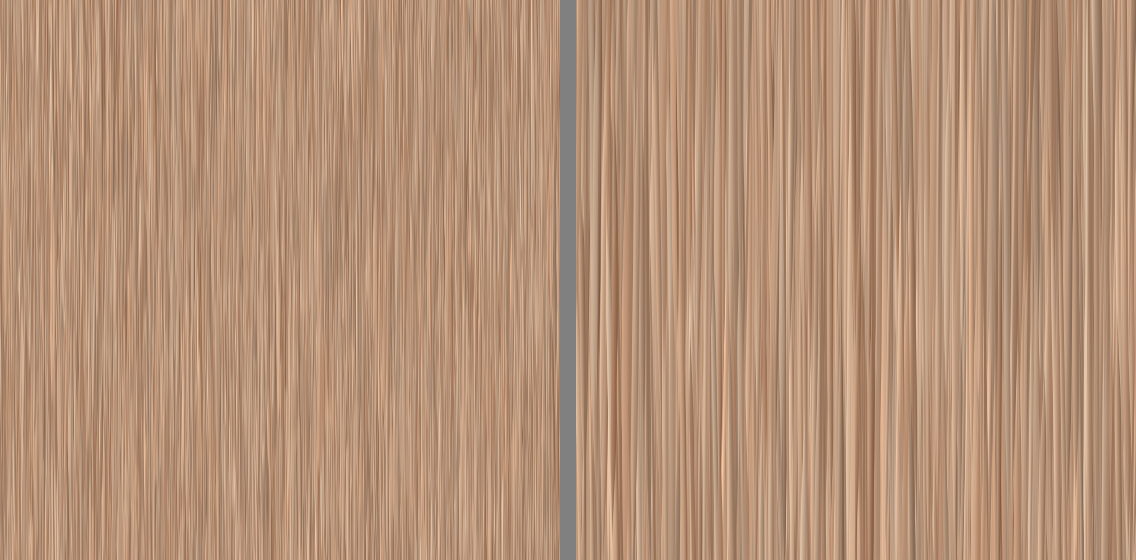
Left, the full canvas; right, a detail of the centre.
Give the GLSL for this texture, as a Shadertoy shader.

```glsl
// Fine straight wood veneer: thousands of thin, nearly vertical fibres.
// Each layer scatters one slightly tilted needle per grid cell, shaded from
// a light to a dark side; the layers cover each other, dark pores come last.

const int LAYERS = 56;
const int FIRST_PORE_LAYER = 53;

// Integer hash giving three values in 0..1
vec3 hash3(ivec3 cell) {
    uvec3 v = uvec3(cell) * 1664525u + 1013904223u;
    v.x += v.y * v.z; v.y += v.z * v.x; v.z += v.x * v.y;
    v ^= v >> 16u;
    v.x += v.y * v.z; v.y += v.z * v.x; v.z += v.x * v.y;
    return vec3(v >> 8u) / 16777216.0;
}

// Share of a pixel covered by a stripe whose centre is dist away
float stripeCoverage(float dist, float halfWidth, float pixel) {
    float right = min(dist + halfWidth, 0.5 * pixel);
    float left = max(dist - halfWidth, -0.5 * pixel);
    return clamp((right - left) / pixel, 0.0, 1.0);
}

// Light or dark tone, with a shift between orange and grey beige
vec3 fibreColor(vec3 base, vec3 rnd, float shade) {
    float tone = 0.165 * (rnd.x + rnd.y - 1.0) + shade;
    float warmth = rnd.z - 0.5;
    return base + tone * vec3(1.0, 1.0, 0.93) + warmth * vec3(0.05, -0.025, -0.06);
}

void mainImage(out vec4 fragColor, in vec2 fragCoord) {
    vec2 uv = fragCoord / iResolution.y;
    float pixel = 1.0 / iResolution.y;

    vec3 base = vec3(0.722, 0.580, 0.473);
    vec3 color = base;

    // Fibres, one per cell in every layer
    for (int layer = 0; layer < LAYERS; layer++) {
        vec3 layerRnd = hash3(ivec3(layer, 17, 53));
        float columnWidth = 0.025;
        float fibreLength = mix(0.2, 0.42, layerRnd.y);

        float column = uv.x / columnWidth + layerRnd.x;
        int columnId = int(floor(column));
        float row = uv.y / fibreLength + hash3(ivec3(columnId, layer, 211)).x;
        ivec3 cell = ivec3(columnId, int(floor(row)), layer);

        vec3 shape = hash3(cell);
        vec3 tint = hash3(cell + ivec3(0, 0, 400));

        float along = fract(row) - 0.5;
        float slope = (shape.y - 0.5) * 0.036;
        float centre = (shape.x - 0.5) * 0.5 * columnWidth + slope * along * fibreLength;
        float across = (fract(column) - 0.5) * columnWidth - centre;

        // Ends narrow to a point instead of fading out
        float taper = 1.0 - smoothstep(0.2, 0.5, abs(along));
        float halfWidth = mix(0.0008, 0.0019, shape.z) * taper;

        // One flank is lit, the other lies in shadow
        float flank = clamp(across / max(halfWidth, 0.0004), -1.0, 1.0);
        float shade = -flank * mix(0.04, 0.18, fract(tint.x * 7.0));
        vec3 fibre = fibreColor(base, tint, shade);
        float opacity = 0.85;

        // Pores: hairline dark streaks in a part of the cells
        if (layer >= FIRST_PORE_LAYER) {
            halfWidth = 0.0007 * taper;
            fibre = base - vec3(0.15, 0.15, 0.14);
            opacity = 0.75 * step(0.4, tint.x);
        }
        color = mix(color, fibre, opacity * stripeCoverage(across, halfWidth, pixel));
    }

    fragColor = vec4(clamp(color, 0.0, 1.0), 1.0);
}
```
